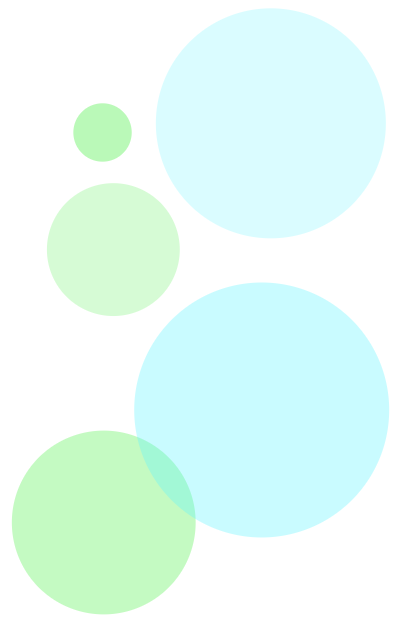
Give the GLSL for this background, as a Shadertoy shader.

```glsl
// Translucent pastel discs in aqua and green floating on a white page.

// Colours
const vec3 PAPER = vec3(1.0);
const vec3 GREEN = vec3(0.46, 0.95, 0.44);
const vec3 AQUA  = vec3(0.36, 0.955, 1.0);

// Discs: centre x, centre y, radius (in canvas heights), opacity
const vec4 GREEN_SMALL  = vec4(0.1602, 0.7930, 0.0456, 0.50);
const vec4 GREEN_MEDIUM = vec4(0.1771, 0.6100, 0.1038, 0.296);
const vec4 GREEN_LARGE  = vec4(0.1621, 0.1836, 0.1436, 0.426);
const vec4 AQUA_UPPER   = vec4(0.4232, 0.8073, 0.1797, 0.227);
const vec4 AQUA_LOWER   = vec4(0.4089, 0.3594, 0.1992, 0.33);

// Blends one smooth-edged disc over the colour below it
vec3 paintDisc(vec3 below, vec2 p, vec4 disc, vec3 tint, float pixel) {
    float dist = length(p - disc.xy) - disc.z;
    float coverage = clamp(0.5 - dist / pixel, 0.0, 1.0);
    return mix(below, tint, coverage * disc.w);
}

void mainImage(out vec4 fragColor, in vec2 fragCoord) {
    float pixel = 1.0 / iResolution.y;
    vec2 p = fragCoord * pixel;
    vec3 color = PAPER;

    // Green discs lie beneath
    color = paintDisc(color, p, GREEN_SMALL, GREEN, pixel);
    color = paintDisc(color, p, GREEN_MEDIUM, GREEN, pixel);
    color = paintDisc(color, p, GREEN_LARGE, GREEN, pixel);

    // Aqua discs lie on top
    color = paintDisc(color, p, AQUA_UPPER, AQUA, pixel);
    color = paintDisc(color, p, AQUA_LOWER, AQUA, pixel);

    fragColor = vec4(color, 1.0);
}
```
